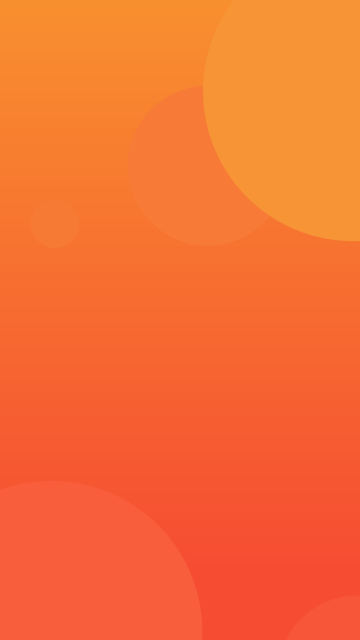
This background is drawn by a Shadertoy shader. Its source:

```glsl
#define SKY_TOP vec3(0.972, 0.562, 0.182)
#define SKY_BOTTOM vec3(0.964, 0.302, 0.196)
#define SUN_COLOR vec3(0.966, 0.582, 0.212)
#define ORB_COLOR vec3(0.968, 0.477, 0.210)
#define DOT_COLOR vec3(0.966, 0.478, 0.204)
#define HILL_COLOR vec3(0.971, 0.365, 0.236)
#define CORNER_COLOR vec3(0.968, 0.338, 0.220)
#define GRADIENT_START 0.115

// Lay a flat, smooth-edged disc over the base colour
vec3 paintDisc(vec3 base, vec2 p, vec2 center, float radius, vec3 color) {
    float pixel = 1.0 / iResolution.x;
    float dist = length(p - center) - radius;
    return mix(base, color, 1.0 - smoothstep(-0.75 * pixel, 0.75 * pixel, dist));
}

void mainImage(out vec4 fragColor, in vec2 fragCoord) {
    // Canvas width is one unit
    vec2 p = fragCoord / iResolution.x;
    float height = fragCoord.y / iResolution.y;

    // Vertical gradient, flat near the bottom
    float rise = clamp((height - GRADIENT_START) / (1.0 - GRADIENT_START), 0.0, 1.0);
    vec3 color = mix(SKY_BOTTOM, SKY_TOP, rise);

    // Upper discs, back to front
    color = paintDisc(color, p, vec2(0.577, 1.317), 0.222, ORB_COLOR);
    color = paintDisc(color, p, vec2(0.981, 1.525), 0.417, SUN_COLOR);
    color = paintDisc(color, p, vec2(0.153, 1.156), 0.067, DOT_COLOR);

    // Lower discs, cut by the canvas edge
    color = paintDisc(color, p, vec2(0.143, 0.023), 0.419, HILL_COLOR);
    color = paintDisc(color, p, vec2(0.991, -0.096), 0.219, CORNER_COLOR);

    fragColor = vec4(color, 1.0);
}
```
